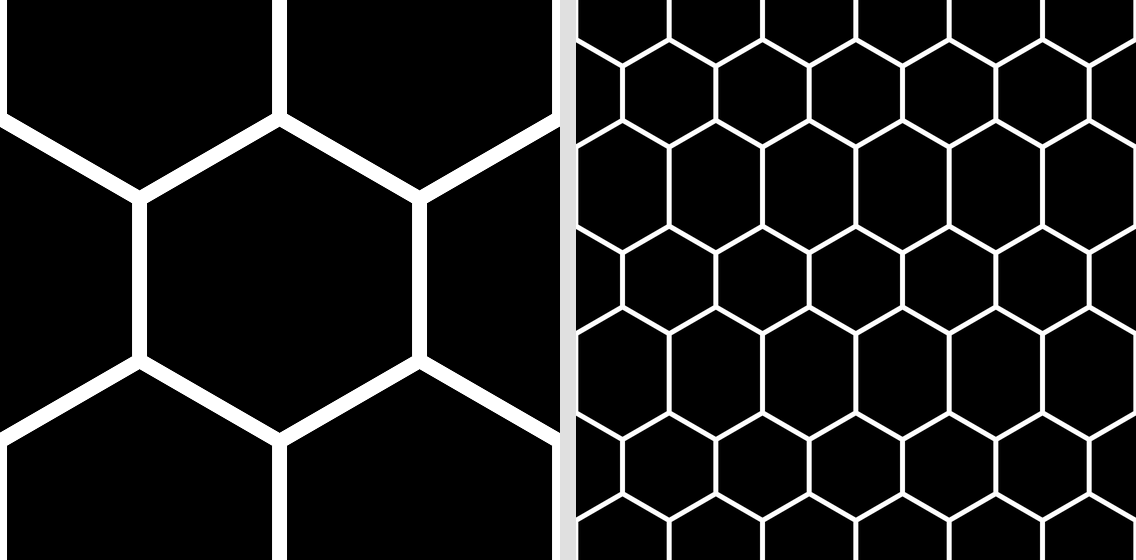
Left, the tile; right, the same tile 3 across and 3 down.
Write a WebGL 1 fragment shader that draws this pattern.

```glsl
precision highp float;
// White honeycomb outline on black: a regular hexagon with elongated neighbours above and below.

uniform vec2 u_resolution;

const vec3 CELL_COLOR = vec3(0.0);
const vec3 LINE_COLOR = vec3(1.0);
const float TILES = 1.0;                  // whole repeats per canvas side
const float CELL_WIDTH = 0.5;             // flat-to-flat width, in tile units
const float LINE_WIDTH = 0.0267;
const vec2 CENTER = vec2(0.4993, 0.5004); // middle of the regular hexagon

// Distance from p to the segment a-b
float segmentDistance(vec2 p, vec2 a, vec2 b) {
  vec2 pa = p - a;
  vec2 ba = b - a;
  return length(pa - ba * clamp(dot(pa, ba) / dot(ba, ba), 0.0, 1.0));
}

// Distance to the nearest cell wall in a unit tile that wraps on both axes
float honeycombDistance(vec2 p, vec2 center, float cellWidth) {
  float side = cellWidth / sqrt(3.0);
  float halfWidth = 0.5 * cellWidth;

  // Mirror symmetry leaves one strip, half a cell wide
  vec2 q = abs(fract(p - center + 0.5) - 0.5);
  q.x = abs(q.x - halfWidth);

  vec2 lowJoint = vec2(0.0, 0.5 * side);
  vec2 highJoint = vec2(halfWidth, side);
  float innerWall = segmentDistance(q, vec2(0.0), lowJoint);
  float slopedWall = segmentDistance(q, lowJoint, highJoint);
  float outerWall = segmentDistance(q, highJoint, vec2(halfWidth, 0.5));
  return min(innerWall, min(slopedWall, outerWall));
}

// Antialiased stroke coverage
float strokeMask(float dist, float width, float pixel) {
  return 1.0 - smoothstep(-0.5 * pixel, 0.5 * pixel, dist - 0.5 * width);
}

void main() {
  vec2 uv = gl_FragCoord.xy / u_resolution * TILES;
  float pixel = TILES / min(u_resolution.x, u_resolution.y);
  float wall = honeycombDistance(uv, CENTER, CELL_WIDTH);
  float line = strokeMask(wall, LINE_WIDTH, pixel);
  gl_FragColor = vec4(mix(CELL_COLOR, LINE_COLOR, line), 1.0);
}
```
